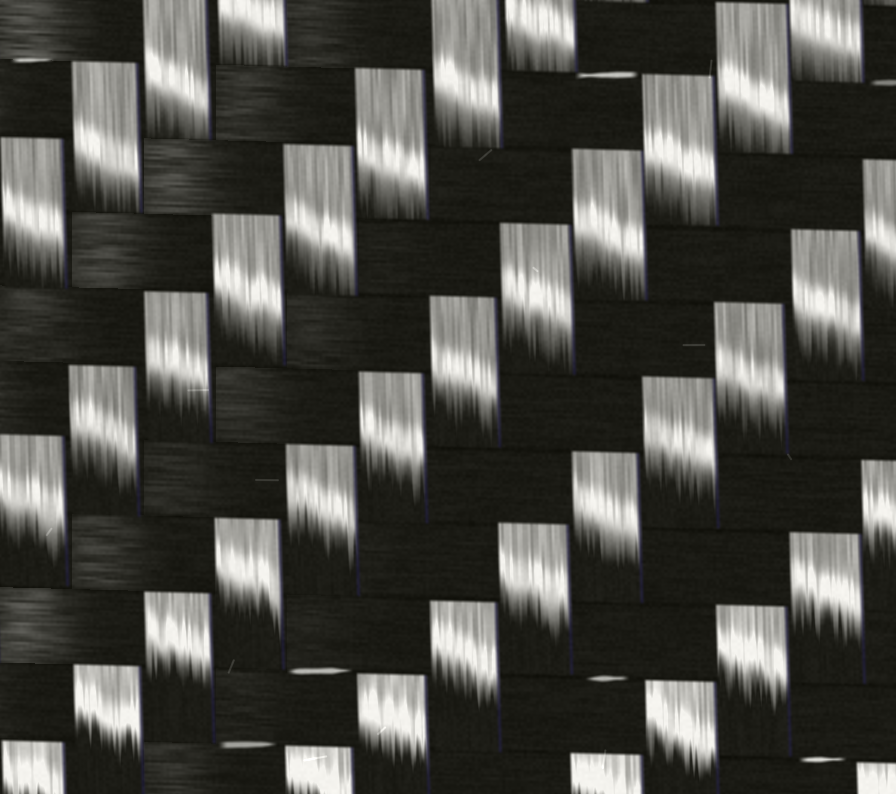
Reproduce this texture procedurally as a WebGL 2 fragment shader.

```glsl
#version 300 es
precision highp float;
// Glossy 2x2 twill of black carbon tows: upright tows rise one row per column,
// each lit by a slanted highlight that slides upward on lower tows, over dark
// crosswise tows with faint sheen, bright slivers in the gaps and stray lint.
uniform vec2 u_resolution;
out vec4 outColor;

const vec2 PITCH = vec2(0.0905, 0.0950);  // column and row size, canvas height = 1
const float FIRST_TOP = 0.1695;           // top of the first tow, from the top edge
const float TILT = 0.026;                 // rows sink slightly to the right
const float EDGE = 0.03;                  // edge softness in cells
const vec3 FRINGE = vec3(0.13, 0.12, 0.24);

float hash(vec2 p) {
  vec3 q = fract(p.xyx * 0.1031);
  q += dot(q, q.yzx + 33.33);
  return fract((q.x + q.y) * q.z);
}

float noise(vec2 p) {
  vec2 i = floor(p), f = fract(p);
  f = f * f * (3.0 - 2.0 * f);
  float a = mix(hash(i), hash(i + vec2(1, 0)), f.x);
  float b = mix(hash(i + vec2(0, 1)), hash(i + vec2(1, 1)), f.x);
  return mix(a, b, f.y);
}

// Long thin strands, 0 to 1
float fibres(float across, float along, float seed) {
  vec2 p = vec2(across, along);
  return 0.35 * noise(p * vec2(11.0, 1.5) + seed * 91.0)
       + 0.65 * noise(p * vec2(27.0, 4.0) + seed * 57.0);
}

// Soft box mask of a distance from centre
float inside(float d, float halfSize, float soft) {
  return 1.0 - smoothstep(halfSize - soft, halfSize + soft, abs(d));
}

float bell(float x, float width) {
  return exp(-x * x / (width * width));
}

vec3 warmGrey(float l) {
  return vec3(l, l * 0.995, l - 0.024);
}

// Crosswise tows: dark, with sheen on the left half of each visible span
vec3 crossTow(vec2 q, vec2 p) {
  float row = floor(q.y);
  float along = mod(q.x + row - 2.0, 4.0);
  float span = floor((q.x + row - 2.0) / 4.0);
  float seed = hash(vec2(row + 40.0, span + 17.0));
  float strand = fibres(q.y, q.x * 0.8, 0.3);
  float fade = 1.0 - smoothstep(0.1, 0.75, p.x + 0.25 * p.y);
  float sheen = bell(along - 0.4, 0.6) * fade * (0.5 + 0.7 * seed);
  float l = 0.082 + 0.035 * strand + sheen * (0.06 + 0.24 * strand);
  float seam = abs(fract(q.y + 0.5) - 0.5);
  return warmGrey(l * mix(0.75, 1.0, smoothstep(0.0, 0.06, seam)));
}

// Upright tow of one column: colour and coverage
vec4 uprightTow(vec2 q, float col, float height) {
  float climb = q.y + col + 1.0;
  vec2 id = vec2(col + 20.0, floor(climb / 4.0) + 30.0);
  float seed = hash(id);
  float v = (mod(climb, 4.0) - 1.0 + 0.07 * (seed - 0.5)) * 0.5;
  float lean = 0.06 * (v - 0.5) + 0.07 * (hash(id + 9.0) - 0.5);
  float u = q.x - col - 0.49 - lean;
  float halfWidth = 0.455 + 0.004 * col + 0.04 * (hash(id + 5.0) - 0.5);

  float strand = fibres(u, v, seed);
  float contrast = strand - 0.5;
  float mask = inside(u, halfWidth, EDGE) * inside(v - 0.5, 0.497, EDGE * 0.5);

  // Highlight position, with ragged strands falling into shadow below it
  float centre = 0.655 - 0.42 * height + 0.05 * (hash(id + 3.0) - 0.5);
  float wave = 0.06 * (noise(vec2(u * 4.0 + seed * 70.0, 2.0)) - 0.5);
  float d = v - centre - 0.2 * u + wave + 0.07 * contrast;
  float tail = mix(0.52, 0.25, height);
  float lit = 1.0 - smoothstep(0.03, 0.05 + tail, d + 0.25 * contrast);
  float body = mix(0.59, 0.78, smoothstep(0.55, 1.0, height)) * (1.0 + 0.5 * contrast);
  float l = mix(0.09 + 0.03 * strand, body, lit);
  float flare = exp(-pow(abs(d - 0.01) / 0.13, 3.0));
  l += mix(0.36, 0.24, height) * flare * (1.0 + 0.6 * contrast);
  vec3 color = warmGrey(min(l, 0.96));
  color = mix(color, FRINGE, 0.8 * smoothstep(halfWidth - 0.07, halfWidth - 0.01, u));
  return vec4(color, mask);
}

// Thin bright sliver where an upright tow peeks out, mostly near top and bottom
float sliver(vec2 q, float col, float height) {
  float climb = q.y + col;
  vec2 id = vec2(col + 61.0, floor(climb / 4.0) + 23.0);
  float reach = 0.2 + 0.26 * hash(id + 4.0);
  float y = mod(climb, 4.0) - 3.0 + 0.04 * (q.x - col - 0.5);
  float chance = 0.6 * smoothstep(0.2, 0.4, abs(height - 0.48));
  float glow = step(hash(id), chance) * (0.5 + 0.5 * hash(id + 2.0));
  float thick = 0.01 + 0.03 * noise(vec2(q.x * 5.0, id.y));
  return glow * inside(q.x - col - 0.45, reach, 0.08) * inside(y, thick, 0.03);
}

// Short stray fibre: nearness to a segment
float lint(vec2 p, float k) {
  vec2 centre = vec2(hash(vec2(k, 3.0)) * 1.13, hash(vec2(k, 8.0)));
  float angle = 6.283 * hash(vec2(k, 15.0));
  vec2 dir = vec2(cos(angle), sin(angle));
  vec2 r = p - centre;
  float reach = 0.003 + 0.012 * hash(vec2(k, 21.0));
  float d = length(r - dir * clamp(dot(r, dir), -reach, reach));
  return 1.0 - smoothstep(0.0003, 0.0022, d);
}

void main() {
  vec2 p = vec2(gl_FragCoord.x, u_resolution.y - gl_FragCoord.y) / u_resolution.y;
  vec2 q = vec2(p.x, p.y - FIRST_TOP - TILT * p.x) / PITCH;
  float here = floor(q.x);

  vec3 color = crossTow(q, p);
  color = mix(color, vec3(0.88, 0.88, 0.86), sliver(q, here, p.y));
  for (int i = -1; i <= 1; i++) {
    vec4 tow = uprightTow(q, here + float(i), p.y);
    color = mix(color, tow.rgb, tow.a);
  }
  for (int k = 0; k < 12; k++) color += 0.13 * lint(p, float(k) + 1.0);
  color += 0.025 * (noise(p * 260.0) - 0.5);  // fine grain
  outColor = vec4(color, 1.0);
}
```
